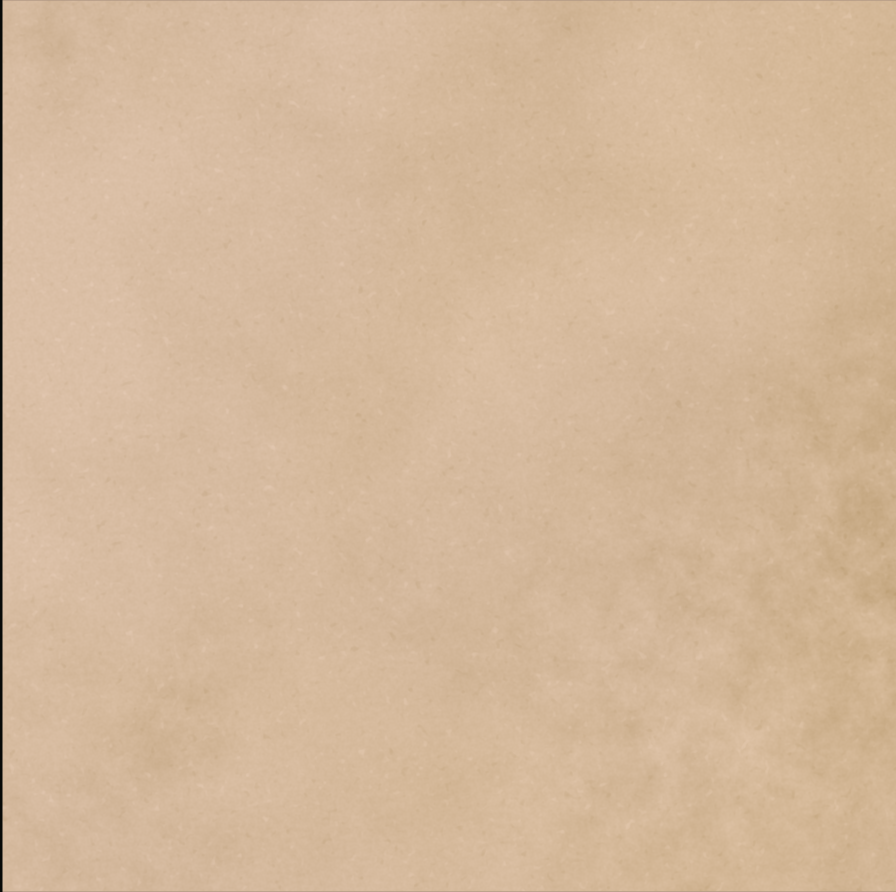
Write a Shadertoy shader that draws this texture.

```glsl
// Warm sandy stone or parchment: broad soft stains over a pale beige ground,
// with crumbly mottling inside the stains, sparse specks and fine grain.
// Built from layered, rotated gradient noise, with a dark strip on the left.

const vec3 LIGHT_SAND = vec3(0.845, 0.736, 0.626);
const vec3 DARK_SAND = vec3(0.808, 0.697, 0.573);
const vec3 OCHRE_SHIFT = vec3(0.004, 0.000, -0.028);
const vec3 BORDER_BLACK = vec3(0.03, 0.04, 0.03);
const vec3 RIM_GREY = vec3(0.70, 0.60, 0.52);

const float BASE_TONE = 0.25;       // share of dark sand in the ground
const float SIDE_TONE = 0.70;       // darkening from left to right
const float STAIN_SCALE = 2.4;
const float STAIN_STRENGTH = 1.25;
const float WARP_AMOUNT = 0.12;
const float MOTTLE_SCALE = 20.0;
const float MOTTLE_STRENGTH = 1.0;
const float GRAIN_SCALE = 150.0;
const float GRAIN_STRENGTH = 0.38;
const float SPECK_SCALE = 80.0;
const float SPECK_STRENGTH = 0.75;
const float FIBRE_STRENGTH = 0.16;
const float BORDER_WIDTH = 0.0028;
const float RIM_WIDTH = 0.0012;

const mat2 TURN = mat2(0.8, 0.6, -0.6, 0.8);

vec2 hashGradient(vec2 cell) {
    vec3 h = fract(cell.xyx * vec3(0.1031, 0.1030, 0.0973));
    h += dot(h, h.yzx + 33.33);
    float angle = 6.2832 * fract((h.x + h.y) * h.z);
    return vec2(cos(angle), sin(angle));
}

float gradientNoise(vec2 p) {
    vec2 i = floor(p);
    vec2 f = p - i;
    vec2 u = f * f * f * (f * (f * 6.0 - 15.0) + 10.0);
    vec2 e = vec2(1.0, 0.0);
    float a = dot(hashGradient(i), f);
    float b = dot(hashGradient(i + e.xy), f - e.xy);
    float c = dot(hashGradient(i + e.yx), f - e.yx);
    float d = dot(hashGradient(i + e.xx), f - e.xx);
    return mix(mix(a, b, u.x), mix(c, d, u.x), u.y);
}

// Octaves turn as they shrink; gain sets how rough the result is
float fractalNoise(vec2 p, int octaves, float gain) {
    float sum = 0.0;
    float amplitude = 1.0;
    for (int i = 0; i < octaves; i++) {
        sum += amplitude * gradientNoise(p);
        p = 2.0 * TURN * p + 17.3;
        amplitude *= gain;
    }
    return sum;
}

// Broad cloudy stains with gently distorted outlines
float stainTone(vec2 p) {
    vec2 warp = vec2(fractalNoise(p * 3.0 + 41.0, 3, 0.5),
                     fractalNoise(p * 3.0 + 73.0, 3, 0.5));
    vec2 q = TURN * (p + WARP_AMOUNT * warp);
    return fractalNoise(q * STAIN_SCALE + 8.4, 4, 0.5);
}

// Crumbly blotches, strongest inside the stains and at the lower right
float mottleTone(vec2 p, float stain) {
    float corner = smoothstep(0.48, 0.10, length(p - vec2(0.90, 0.22)));
    float mask = 0.20 + 0.50 * smoothstep(0.0, 0.5, stain) + 0.65 * corner;
    return mask * fractalNoise(TURN * p * MOTTLE_SCALE + 5.0, 4, 0.65);
}

// Sparse dark and pale specks: only the peaks of the noise show
float speckTone(vec2 p) {
    float n = fractalNoise(TURN * p * SPECK_SCALE + 91.0, 2, 0.7);
    return sign(n) * smoothstep(0.32, 0.85, abs(n));
}

// Fine even grain with faint level fibres
float grainTone(vec2 p) {
    float grain = fractalNoise(TURN * p * GRAIN_SCALE + 11.0, 2, 0.8);
    float fibre = gradientNoise(p * vec2(32.0, 170.0) + 29.0);
    return GRAIN_STRENGTH * grain + FIBRE_STRENGTH * fibre;
}

void mainImage(out vec4 fragColor, in vec2 fragCoord) {
    vec2 p = fragCoord / iResolution.y;
    float width = iResolution.x / iResolution.y;
    float pixel = 1.0 / iResolution.y;
    float side = p.x / width - 0.5;

    // Ground tone
    float stain = stainTone(p);
    float tone = BASE_TONE + SIDE_TONE * side + STAIN_STRENGTH * stain;
    tone += MOTTLE_STRENGTH * mottleTone(p, stain);
    tone = clamp(tone, -0.35, 2.1);
    tone += SPECK_STRENGTH * speckTone(p) + grainTone(p);
    vec3 color = mix(LIGHT_SAND, DARK_SAND, tone);

    // Yellower cast drifting in from the right
    float ochre = 0.8 * side + 0.6 * fractalNoise(p * 2.0 + 57.0, 3, 0.5);
    color += OCHRE_SHIFT * clamp(ochre, -0.2, 0.9);

    // Thin muted rims above and below, dark strip at the left
    float rimDistance = min(p.y, 1.0 - p.y);
    float rim = 1.0 - smoothstep(RIM_WIDTH - 0.5 * pixel, RIM_WIDTH + 0.5 * pixel, rimDistance);
    color = mix(color, RIM_GREY, 0.7 * rim);
    float strip = 1.0 - smoothstep(BORDER_WIDTH - 0.5 * pixel, BORDER_WIDTH + 0.5 * pixel, p.x);
    color = mix(color, BORDER_BLACK, strip);

    fragColor = vec4(color, 1.0);
}
```
